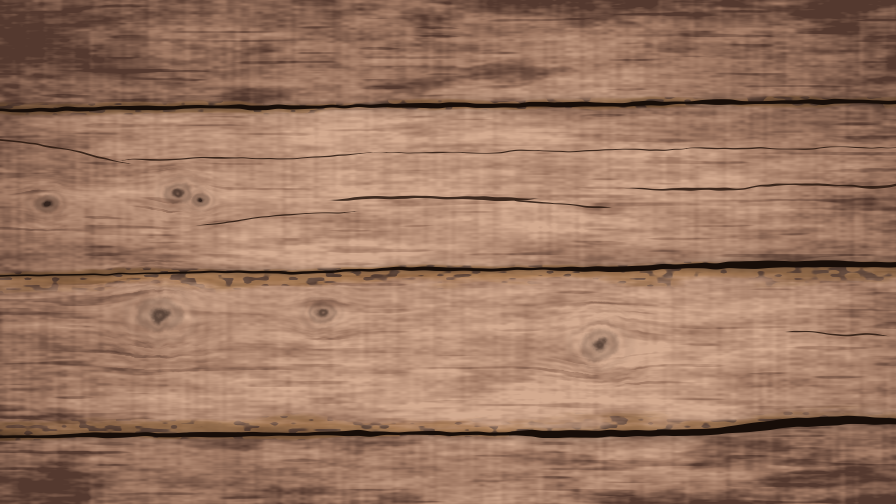
This texture is drawn by a WebGL 2 fragment shader. Its source:

```glsl
#version 300 es
precision highp float;
// Four weathered horizontal planks parted by three dark, uneven seams.
// Stretched noise gives the grain, which bends round knots; cracks, worn
// ochre edges, stains and a soft vignette are layered over it.
uniform vec2 u_resolution;
out vec4 outColor;

const vec3 GAP = vec3(0.09, 0.05, 0.03);
const vec3 DARK = vec3(0.33, 0.225, 0.185);
const vec3 BROWN = vec3(0.62, 0.465, 0.38);
const vec3 LIGHT = vec3(0.83, 0.67, 0.565);
const vec3 OCHRE = vec3(0.74, 0.52, 0.31);

// Knots: centre, radius, depth of the core
const vec4 KNOTS[6] = vec4[6](
  vec4(0.093, 0.595, 0.022, 1.0), vec4(0.352, 0.615, 0.026, 0.45),
  vec4(0.398, 0.602, 0.016, 0.8), vec4(0.319, 0.375, 0.042, 0.45),
  vec4(0.641, 0.380, 0.025, 0.35), vec4(1.190, 0.315, 0.036, 0.45));

// Cracks: start x, end x, start y, end y, with half widths below
const vec4 CRACKS[8] = vec4[8](
  vec4(-0.05, 0.27, 0.737, 0.674), vec4(0.22, 0.76, 0.676, 0.694),
  vec4(0.70, 1.90, 0.694, 0.710), vec4(0.38, 0.72, 0.555, 0.582),
  vec4(0.64, 1.08, 0.603, 0.608), vec4(1.00, 1.22, 0.606, 0.588),
  vec4(1.22, 1.90, 0.620, 0.632), vec4(1.55, 1.77, 0.342, 0.333));
const float CRACK_WIDTHS[8] = float[8](
  0.0014, 0.0012, 0.0010, 0.0012, 0.0030, 0.0013, 0.0023, 0.0013);

float hash(vec2 p) {
  return fract(sin(dot(p, vec2(127.1, 311.7))) * 43758.55);
}

float noise(vec2 p) {
  vec2 i = floor(p), f = fract(p);
  f = f * f * (3.0 - 2.0 * f);
  return mix(mix(hash(i), hash(i + vec2(1, 0)), f.x),
             mix(hash(i + vec2(0, 1)), hash(i + vec2(1, 1)), f.x), f.y);
}

float fbm(vec2 p) {
  float sum = 0.0, amp = 0.533;
  for (int i = 0; i < 4; i++) {
    sum += amp * noise(p);
    p = p * 2.03 + 17.3;
    amp *= 0.5;
  }
  return sum;
}

// Coverage of a line of given half width, smoothed over one pixel
float stroke(float dist, float halfWidth, float pixel) {
  return clamp((halfWidth - abs(dist)) / pixel + 0.5, 0.0, 1.0);
}

float seamHeight(int i, float x) {
  float line = vec3(0.784, 0.454, 0.133)[i] + vec3(0.009, 0.012, 0.006)[i] * x;
  float bend = i == 2 ? 0.024 * smoothstep(1.3, 1.75, x) : 0.0;
  float row = float(i) * 19.0;
  return line + bend + 0.006 * (noise(vec2(x * 5.0, row)) - 0.5)
       + 0.003 * (noise(vec2(x * 38.0, row + 5.0)) - 0.5);
}

float seamWidth(int i, float x) {
  float left = vec3(0.0045, 0.0018, 0.0040)[i];
  float right = vec3(0.0040, 0.0055, 0.0070)[i];
  float rough = 0.55 + 0.9 * noise(vec2(x * 14.0, float(i) * 7.0));
  return mix(left, right, smoothstep(0.5, 1.6, x)) * rough;
}

float crack(vec2 p, vec4 span, float halfWidth, float pixel) {
  float t = (p.x - span.x) / (span.y - span.x);
  float taper = smoothstep(0.0, 0.15, t) * smoothstep(1.0, 0.85, t);
  float y = mix(span.z, span.w, t) + 0.022 * (fbm(vec2(p.x * 7.0, span.z * 50.0)) - 0.5);
  float rough = 0.5 + noise(vec2(p.x * 30.0, span.w * 90.0));
  return stroke(p.y - y, halfWidth * rough * taper, pixel) * smoothstep(0.0, 0.3, taper);
}

// Mask that fades away from a seam with a ragged limit
float wear(float dist, float reach, float ragged) {
  return step(0.0, dist) * (1.0 - smoothstep(0.3, 1.0, dist / reach + 1.6 * (ragged - 0.5)));
}

void main() {
  vec2 p = gl_FragCoord.xy / u_resolution.y;
  float pixel = 1.0 / u_resolution.y;

  // Seams, worn edges and the index of the plank
  float gap = 0.0, shade = 0.0, worn = 0.0;
  int plank = 0;
  float ragged = fbm(p * vec2(7.0, 45.0));
  for (int i = 0; i < 3; i++) {
    float d = p.y - seamHeight(i, p.x), w = seamWidth(i, p.x);
    if (d < 0.0) plank++;
    gap = max(gap, stroke(d, w, pixel));
    shade = max(shade, exp(-abs(d) / (w + 0.003)));
    worn = max(worn, wear(d, vec3(0.014, 0.010, 0.036)[i], ragged));
    worn = max(worn, wear(-d, vec3(0.013, 0.036, 0.010)[i], ragged));
  }

  // Knots darken the wood and push the grain aside
  vec2 g = p + vec2(float(plank) * 7.3, 0.012 * fbm(p * vec2(3.0, 5.0)));
  float knot = 0.0;
  for (int i = 0; i < 6; i++) {
    vec2 r = (p - KNOTS[i].xy) / KNOTS[i].z * vec2(0.75, 1.0);
    float d = length(r) + 0.5 * (fbm(p * 45.0) - 0.5);
    g.y -= KNOTS[i].z * 0.7 * r.y * exp(-0.4 * d * d);
    float rings = 0.3 * (0.5 + 0.5 * sin(d * 11.0)) * exp(-d * d);
    knot = max(knot, rings + KNOTS[i].w * exp(-5.0 * d * d));
  }

  // Grain, saw marks, fissures and stains
  float tone = 0.78 + vec4(-0.08, 0.0, 0.05, -0.03)[plank];
  tone += 0.55 * (fbm(g * vec2(2.5, 16.0)) - 0.5);
  tone += 0.50 * (fbm(g * vec2(11.0, 95.0)) - 0.5);
  tone += 0.22 * (noise(g * vec2(70.0, 190.0)) - 0.5);
  tone += 0.12 * (noise(p * vec2(110.0, 9.0)) - 0.5);
  tone -= 0.25 * smoothstep(0.72, 0.9, noise(g * vec2(8.0, 120.0)));
  float stain = smoothstep(0.52, 0.72, fbm(g * vec2(6.0, 22.0) + 40.0));
  tone -= stain * vec4(0.32, 0.10, 0.18, 0.32)[plank];
  vec2 fromCentre = (p - vec2(0.9, 0.45)) * vec2(0.75, 1.2);
  float vignette = smoothstep(0.3, 1.0, length(fromCentre));
  tone -= 0.6 * vignette;

  vec3 color = mix(DARK, BROWN, clamp(tone * 2.0, 0.0, 1.0));
  color = mix(color, LIGHT, clamp(tone * 2.0 - 1.0, 0.0, 1.0));

  // Ochre edges with dark pits
  float pits = smoothstep(0.62, 0.8, noise(p * vec2(55.0, 150.0)));
  vec3 edge = OCHRE * (0.6 + 0.6 * ragged) * (1.0 - 0.35 * vignette);
  color = mix(color, mix(edge, DARK * 0.7, pits), 0.65 * worn);

  // Knots, cracks and gaps on top
  color = mix(color, DARK * 0.55, clamp(knot, 0.0, 0.95));
  float split = 0.0;
  for (int i = 0; i < 8; i++) {
    split = max(split, crack(p, CRACKS[i], CRACK_WIDTHS[i], pixel));
  }
  color = mix(color, GAP * 1.6, 0.85 * split);
  color *= 1.0 - 0.4 * shade;
  outColor = vec4(mix(color, GAP, gap), 1.0);
}
```
